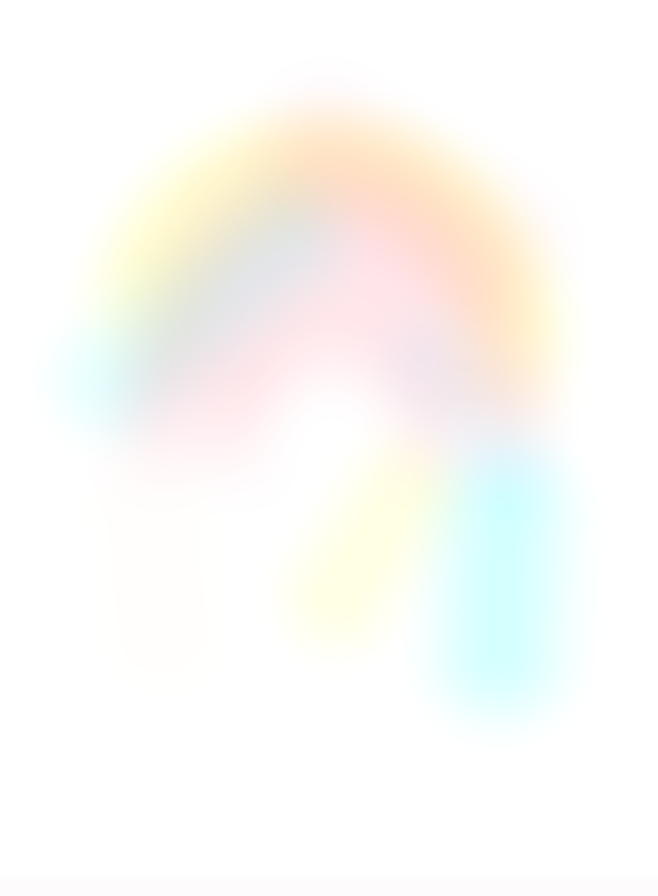
Write a WebGL 1 fragment shader that draws this background.

```glsl
precision highp float;
// A pale rainbow arch and soft pastel pools on white paper.
// Each wash is a blurred arch or capsule whose tint is absorbed from
// the white in turn, so that overlapping washes mix like watercolour.

uniform vec2 u_resolution;

// Canvas units: height 1, width ASPECT, origin at the lower left.
const float ASPECT = 0.734;

// Light absorbed by each wash at full strength.
const vec3 YELLOW = vec3(0.0, 0.005, 0.17);
const vec3 PINK = vec3(0.0, 0.10, 0.083);
const vec3 PEACH = vec3(0.0, 0.05, 0.02);
const vec3 MIST = vec3(0.11, 0.0, 0.0);
const vec3 LAVENDER = vec3(0.05, 0.0, -0.015);
const vec3 CYAN = vec3(0.17, 0.0, 0.0);
const vec3 LEMON = vec3(0.0, 0.0, 0.11);
const vec3 CREAM = vec3(0.0, 0.004, 0.013);
const vec3 EDGE = vec3(0.005, 0.014, 0.012);

// Outer yellow arch.
const vec2 ARCH_CENTER = vec2(0.362, 0.609);
const float ARCH_RADIUS = 0.221;
const float ARCH_OUTER = 0.085;
const float ARCH_INNER = 0.124;
const float ARCH_FOOT = 0.666;
const float ARCH_TILT = 0.156;
const float ARCH_FADE = 0.09;

// Inner pink arch, narrowed across.
const vec2 DOME_CENTER = vec2(0.371, 0.479);
const vec2 DOME_STRETCH = vec2(1.5, 1.0);
const vec2 DOME_HOLE = vec2(0.039, 0.182);
const vec2 DOME_RIM = vec2(0.28, 0.43);
const vec2 DOME_FOOT = vec2(0.414, 0.596);

const float EDGE_HEIGHT = 0.021;
const float EDGE_BLUR = 0.003;

// Capsule from a to b, fading smoothly from its axis to the radius.
float pool(vec2 p, vec2 a, vec2 b, float radius) {
  vec2 axis = b - a;
  float along = clamp(dot(p - a, axis) / dot(axis, axis), 0.0, 1.0);
  return 1.0 - smoothstep(0.0, radius, length(p - a - axis * along));
}

// Ring with a tilted fade at its feet.
float yellowArch(vec2 p) {
  float offset = length(p - ARCH_CENTER) - ARCH_RADIUS;
  float width = offset > 0.0 ? ARCH_OUTER : ARCH_INNER;
  float band = 1.0 - smoothstep(0.0, width, abs(offset));
  float above = p.y - ARCH_FOOT + ARCH_TILT * p.x;
  return band * smoothstep(-ARCH_FADE, ARCH_FADE, above);
}

// Wide dome with a clear hole beneath it.
float pinkArch(vec2 p) {
  float r = length((p - DOME_CENTER) * DOME_STRETCH);
  float band = smoothstep(DOME_HOLE.x, DOME_HOLE.y, r)
             * (1.0 - smoothstep(DOME_RIM.x, DOME_RIM.y, r));
  return band * smoothstep(DOME_FOOT.x, DOME_FOOT.y, p.y);
}

vec3 wash(vec3 paper, vec3 tint, float strength) {
  return paper * (1.0 - tint * strength);
}

void main() {
  vec2 p = gl_FragCoord.xy / u_resolution * vec2(ASPECT, 1.0);
  vec3 color = vec3(1.0);

  // Arches and the peach crown.
  color = wash(color, YELLOW, yellowArch(p));
  color = wash(color, PINK, pinkArch(p));
  color = wash(color, PEACH, pool(p, vec2(0.365, 0.831), vec2(0.547, 0.720), 0.12));

  // Cool washes: left flank, right shoulder and the large pool.
  color = wash(color, MIST, pool(p, vec2(0.130, 0.577), vec2(0.319, 0.733), 0.107));
  color = wash(color, LAVENDER, pool(p, vec2(0.482, 0.596), vec2(0.573, 0.479), 0.09));
  color = wash(color, CYAN, pool(p, vec2(0.562, 0.420), vec2(0.557, 0.271), 0.12));

  // Warm pools below the arch.
  color = wash(color, LEMON, pool(p, vec2(0.378, 0.336), vec2(0.449, 0.447), 0.10));
  color = wash(color, CREAM, pool(p, vec2(0.169, 0.427), vec2(0.182, 0.297), 0.098));

  // Faint strip along the bottom.
  float strip = 1.0 - smoothstep(EDGE_HEIGHT - EDGE_BLUR, EDGE_HEIGHT + EDGE_BLUR, p.y);
  color = wash(color, EDGE, strip);

  gl_FragColor = vec4(clamp(color, 0.0, 1.0), 1.0);
}
```
